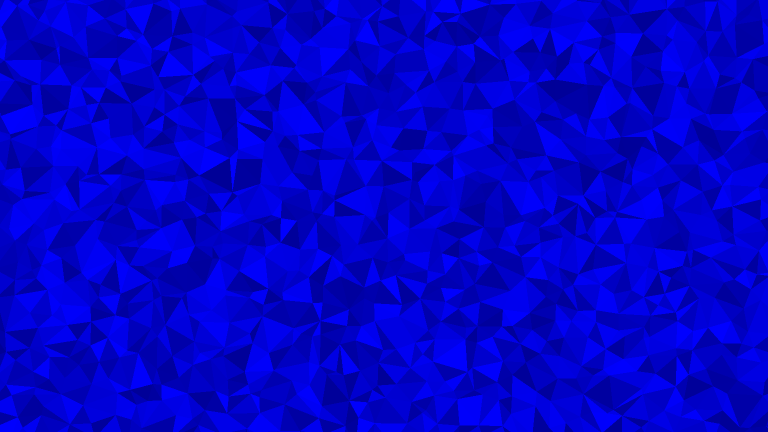
This background is drawn by a Shadertoy shader. Its source:

```glsl
// Low-poly mosaic of flat blue triangles: a Delaunay mesh over scattered points.

const float CELLS_PER_HEIGHT = 22.0;
const int REACH = 3;                 // cells searched on each side
const int POINT_COUNT = 36;          // (2 * REACH) squared
const int MAX_STEPS = 24;
const int AA = 2;                    // samples per pixel side
const float DARK_BLUE = 0.59;
const float BRIGHT_BLUE = 1.0;

// Three random values in 0..1 for an integer cell
vec3 hash3(vec2 cell) {
    uvec3 v = uvec3(ivec3(ivec2(cell) + 512, 77));
    v = v * 1664525u + 1013904223u;
    v.x += v.y * v.z;
    v.y += v.z * v.x;
    v.z += v.x * v.y;
    v ^= v >> 16u;
    v.x += v.y * v.z;
    v.y += v.z * v.x;
    v.z += v.x * v.y;
    return vec3(v >> 8u) / 16777216.0;
}

float cross2(vec2 a, vec2 b) {
    return a.x * b.y - a.y * b.x;
}

// One random point inside each grid cell
vec2 scatterPoint(vec2 cell) {
    return cell + 0.01 + 0.98 * hash3(cell).xy;
}

// Circumcentre of the triangle (0, u, v)
vec2 circumcentre(vec2 u, vec2 v) {
    float area2 = max(cross2(u, v), 1e-6);
    float uu = dot(u, u), vv = dot(v, v);
    return vec2(v.y * uu - u.y * vv, u.x * vv - v.x * uu) / (2.0 * area2);
}

// Shade of a triangle, independent of the order of its corners
float facetShade(vec2 a, vec2 b, vec2 c) {
    float tone = fract(hash3(floor(a)).z + hash3(floor(b)).z + hash3(floor(c)).z);
    return mix(DARK_BLUE, BRIGHT_BLUE, tone);
}

// Shrinks a large triangle around p until its circumcircle is empty
float meshShade(vec2 p, vec2 points[POINT_COUNT]) {
    vec2 a = p + vec2(-9.0, -6.0);
    vec2 b = p + vec2(9.0, -6.0);
    vec2 c = p + vec2(0.0, 12.0);

    for (int s = 0; s < MAX_STEPS; s++) {
        vec2 centre = circumcentre(b - a, c - a);

        // Point lying deepest inside the circumcircle
        float deepest = -1e-4;
        vec2 d = a;
        for (int i = 0; i < POINT_COUNT; i++) {
            vec2 w = points[i] - a;
            float power = dot(w, w - 2.0 * centre);
            if (power < deepest) {
                deepest = power;
                d = points[i];
            }
        }
        if (deepest > -2e-4) break;

        // Swap in the new corner, keeping p inside
        float sideA = cross2(a - d, p - d);
        float sideB = cross2(b - d, p - d);
        float sideC = cross2(c - d, p - d);
        if (sideA >= 0.0 && sideB < 0.0) c = d;
        else if (sideB >= 0.0 && sideC < 0.0) a = d;
        else b = d;
    }
    return facetShade(a, b, c);
}

void mainImage(out vec4 fragColor, in vec2 fragCoord) {
    float scale = CELLS_PER_HEIGHT / iResolution.y;
    vec2 corner = floor(fragCoord * scale + 0.5);

    // Gather nearby points once for all samples
    vec2 points[POINT_COUNT];
    for (int i = 0; i < POINT_COUNT; i++) {
        vec2 offset = vec2(i % (2 * REACH) - REACH, i / (2 * REACH) - REACH);
        points[i] = scatterPoint(corner + offset);
    }

    // Average sub-pixel samples for smooth edges
    float blue = 0.0;
    for (int i = 0; i < AA * AA; i++) {
        vec2 jitter = (vec2(i % AA, i / AA) + 0.5) / float(AA) - 0.5;
        blue += meshShade((fragCoord + jitter) * scale, points);
    }
    fragColor = vec4(0.0, 0.0, blue / float(AA * AA), 1.0);
}
```
